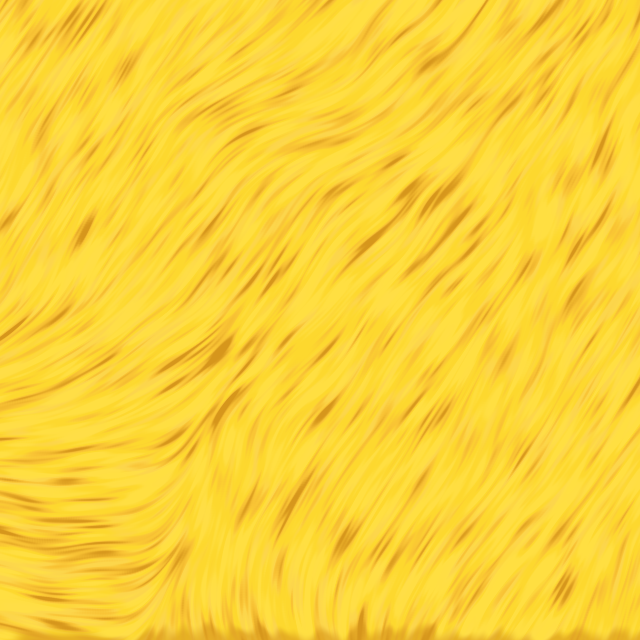
Write a WebGL 1 fragment shader that draws this texture.

```glsl
precision highp float;
// Long yellow fur: strands combed along a curved flow field, with darker partings.
uniform vec2 u_resolution;

#define HAIR_FREQ 210.0   // fine hairs across the canvas
#define LOCK_FREQ 72.0    // clumps of hair across the canvas
#define TINT_FREQ 115.0   // strands of differing saturation
#define STEP_LEN 0.004    // tracing step along a strand
#define STEPS 14          // steps traced each way
#define COMB_ANGLE 50.0   // main direction in degrees
#define WANDER 26.0       // local disorder of the direction in degrees
#define CREASE_DEPTH 0.75 // strength of the partings

const vec3 GOLD   = vec3(0.992, 0.848, 0.180);
const vec3 PALE   = vec3(0.990, 0.838, 0.295);
const vec3 LIGHT  = vec3(1.000, 0.877, 0.270);
const vec3 SHADOW = vec3(0.975, 0.765, 0.205);
const vec3 DEEP   = vec3(0.840, 0.590, 0.110);

float hash(vec2 p) {
  return fract(sin(dot(p, vec2(127.1, 311.7))) * 43758.5453);
}

float noise(vec2 p) {
  vec2 i = floor(p), f = fract(p);
  f = f * f * (3.0 - 2.0 * f);
  return mix(mix(hash(i), hash(i + vec2(1.0, 0.0)), f.x),
             mix(hash(i + vec2(0.0, 1.0)), hash(i + 1.0), f.x), f.y);
}

// Soft elliptical spot, 1 at its centre
float spot(vec2 p, vec2 centre, vec2 radius) {
  vec2 d = (p - centre) / radius;
  return exp(-dot(d, d));
}

// Signed horizontal distance to the parting at the lower left
float partingSide(vec2 p) {
  return p.x - 0.23 - 0.27 * p.y;
}

// Combing direction of the fur
vec2 flow(vec2 p) {
  float side = partingSide(p);
  float low = 1.0 - smoothstep(0.18, 0.62, p.y);
  float angle = COMB_ANGLE + WANDER * (noise(p * 11.0 + 3.7) - 0.5);
  angle += 13.0 * smoothstep(0.6, 1.0, p.x);
  angle += 9.0 * spot(p, vec2(0.0, 0.7), vec2(0.2, 0.3));
  angle -= 30.0 * spot(p, vec2(0.5, 0.81), vec2(0.16, 0.1));
  angle -= 52.0 * low * (1.0 - smoothstep(-0.1, 0.03, side));
  angle += 20.0 * low * spot(vec2(side, 0.0), vec2(0.06, 0.0), vec2(0.08, 1.0));
  angle += 60.0 * spot(p, vec2(0.47, 0.0), vec2(0.2, 0.09));
  angle = radians(angle);
  return vec2(cos(angle), sin(angle));
}

// Hair, lock and tint grain at one point
vec3 grain(vec2 p) {
  return vec3(noise(p * HAIR_FREQ),
              noise(p * LOCK_FREQ + 17.3),
              noise(p * TINT_FREQ + 41.9)) - 0.5;
}

// Average the grain along the strand through p
vec3 strands(vec2 p) {
  vec2 ahead = p, behind = p;
  vec3 sum = grain(p);
  float total = 1.0;
  for (int i = 1; i <= STEPS; i++) {
    float weight = 0.5 + 0.5 * cos(3.14159 * float(i) / float(STEPS + 1));
    ahead += flow(ahead) * STEP_LEN;
    behind -= flow(behind) * STEP_LEN;
    sum += weight * (grain(ahead) + grain(behind));
    total += 2.0 * weight;
  }
  return sum / total * vec3(20.0, 12.0, 15.0);
}

// Where the fur parts and shows its shaded roots
float creases(vec2 p) {
  float seam = exp(-pow(partingSide(p) / 0.045, 2.0));
  seam *= spot(p, vec2(0.33, 0.42), vec2(0.4, 0.16));
  float c = seam + 0.9 * spot(p, vec2(0.86, 0.18), vec2(0.06, 0.05));
  c += 0.5 * spot(p, vec2(0.65, 0.65), vec2(0.14, 0.12));
  c += 0.5 * spot(p, vec2(0.91, 0.58), vec2(0.05, 0.14));
  c += 0.4 * (1.0 - smoothstep(0.0, 0.28, p.y));
  return c;
}

void main() {
  vec2 p = gl_FragCoord.xy / min(u_resolution.x, u_resolution.y);
  vec3 s = strands(p);

  // Overall tone: locks, single hairs, broad patches and partings
  float patches = noise(p * 5.0 + 8.2) - 0.5;
  float tone = 0.62 * s.y + 0.5 * s.x + 0.5 * patches;
  tone -= CREASE_DEPTH * creases(p) * (0.8 - 0.5 * s.y);

  // Colour from saturated gold to pale tips, then shade
  float paleness = s.z + 1.6 * (noise(p * 4.0 + 21.0) - 0.5);
  vec3 colour = mix(GOLD, PALE, smoothstep(-0.6, 1.6, paleness));
  colour = mix(colour, LIGHT, 0.85 * smoothstep(-0.1, 1.1, tone));
  colour = mix(colour, SHADOW, smoothstep(0.35, 1.5, -tone));
  colour = mix(colour, DEEP, smoothstep(1.3, 2.9, -tone));

  // Shaded lower fringe
  float fringe = 1.0 - smoothstep(0.0, 0.022, p.y + 0.006 * s.y);
  colour = mix(colour, DEEP, 0.6 * fringe);
  gl_FragColor = vec4(colour, 1.0);
}
```
